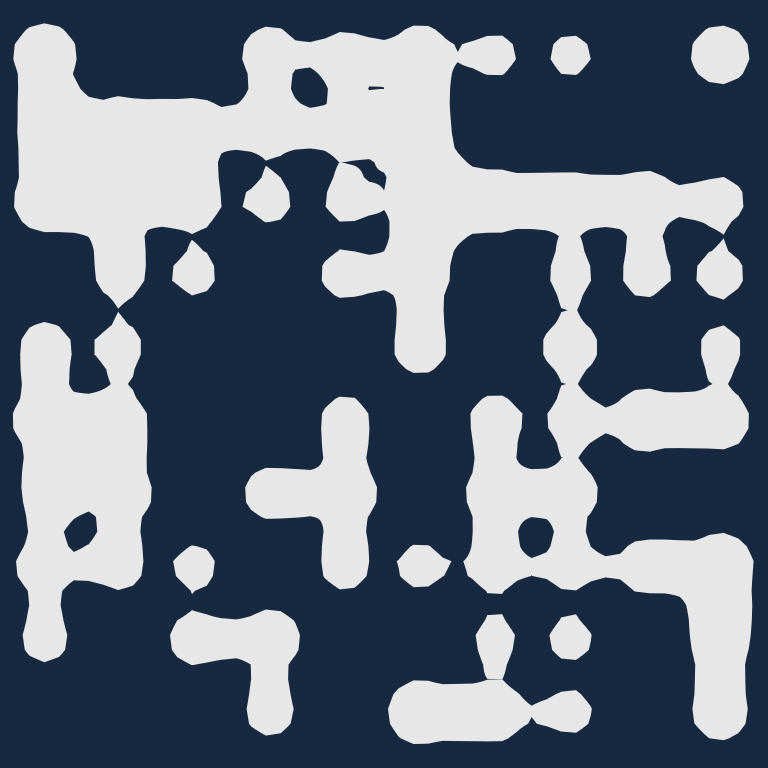
Give the GLSL for this pattern, as a WebGL 2 fragment shader.

```glsl
#version 300 es
precision highp float;

uniform vec2 u_resolution;
out vec4 outColor;

const vec3 NAVY = vec3(0.09, 0.16, 0.25);
const vec3 PALE = vec3(0.906);

const float NODES = 10.0;                  // balls per row and column
const vec2 FIRST_NODE = vec2(0.0586, 0.0725);
const vec2 SPACING = vec2(0.0977, 0.0951);
const float OCCUPANCY = 0.75;              // share of nodes that hold a ball
const vec2 REACH = vec2(0.0615, 0.1025);   // smallest and largest ball reach
const float LEVEL = 0.664;                 // field value on the outline
const float FACETS = 52.0;                 // sampling cells across the canvas

float hash(vec2 p, float seed) {
    return fract(sin(dot(p, vec2(127.1, 311.7)) + seed * 74.7) * 43758.5453);
}

// Soft ball that fades to zero at its reach
float ball(vec2 offset, float reach) {
    float fade = max(0.0, 1.0 - dot(offset, offset) / (reach * reach));
    return fade * fade;
}

// Sum of the balls on the nodes around p, relative to the outline level
float field(vec2 p) {
    vec2 nearest = floor((p - FIRST_NODE) / SPACING + 0.5);
    float sum = -LEVEL;
    for (int j = -1; j <= 1; j++) {
        for (int i = -1; i <= 1; i++) {
            vec2 node = nearest + vec2(i, j);
            bool inside = all(greaterThanEqual(node, vec2(0.0)))
                       && all(lessThan(node, vec2(NODES)));
            if (inside && hash(node, 1.0) < OCCUPANCY) {
                float reach = mix(REACH.x, REACH.y, hash(node, 2.0));
                sum += ball(p - FIRST_NODE - node * SPACING, reach);
            }
        }
    }
    return sum;
}

// Signed distance to the faceted outline, from a coarse grid of samples
float facetedDistance(vec2 p, float cells) {
    vec2 cell = floor(p * cells);
    vec2 f = p * cells - cell;
    float a = field(cell / cells);
    float b = field((cell + vec2(1.0, 0.0)) / cells);
    float c = field((cell + vec2(0.0, 1.0)) / cells);
    float d = field((cell + vec2(1.0, 1.0)) / cells);
    float value = mix(mix(a, b, f.x), mix(c, d, f.x), f.y);
    vec2 slope = cells * vec2(mix(b - a, d - c, f.y), mix(c - a, d - b, f.x));
    return value / max(length(slope), 1e-3);
}

void main() {
    float side = min(u_resolution.x, u_resolution.y);
    vec2 p = gl_FragCoord.xy / side;
    float pixel = 1.0 / side;

    float cover = clamp(facetedDistance(p, FACETS) / pixel + 0.5, 0.0, 1.0);
    outColor = vec4(mix(NAVY, PALE, cover), 1.0);
}
```
